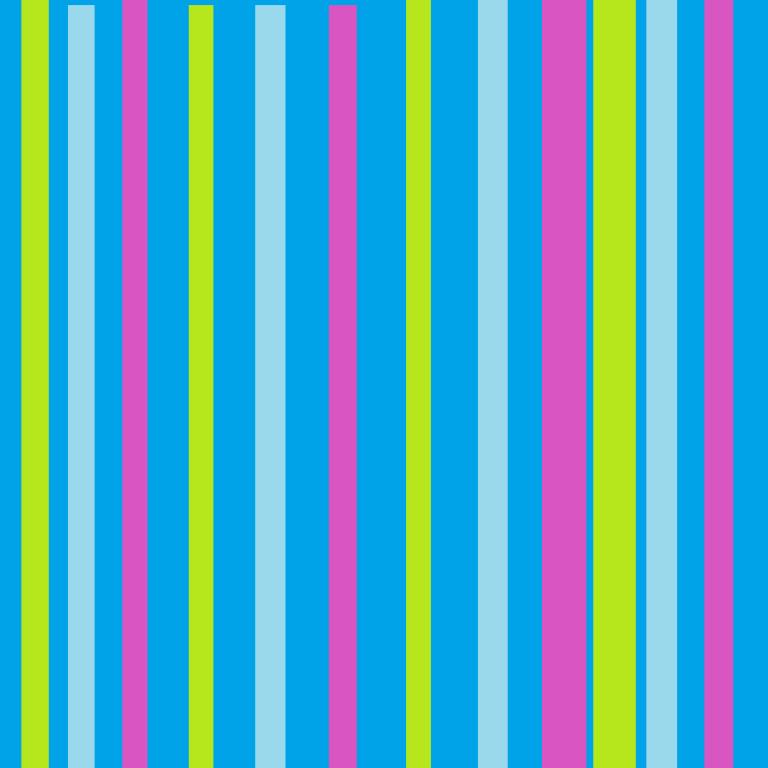
Give the GLSL for this pattern, as a WebGL 2 fragment shader.

```glsl
#version 300 es
precision highp float;
// Flat vertical stripes in lime, pale blue and pink on a bright blue ground.
// One stripe per column: a slow wave and a hash shift it sideways, a bump
// widens a few stripes on the right, and some stop just below the top edge.

#define STRIPES 12          // columns across the canvas
#define DRIFT 0.34          // sideways wave, in columns
#define DRIFT_PERIOD 9.5    // wave length, in columns
#define JITTER 0.09         // random sideways shift, in columns
#define WIDTH 0.43          // base stripe width, in columns
#define WIDTH_JITTER 0.05   // random change of width, in columns
#define SWELL 0.28          // extra width at the bump, in columns
#define SWELL_AT 8.6        // column where the bump peaks
#define TOP_STEP 0.0033     // step of the gap above short stripes

uniform vec2 u_resolution;
out vec4 fragColor;

const float TAU = 6.2831853;
const vec3 GROUND = vec3(0.005, 0.64, 0.91);
const vec3 LIME = vec3(0.71, 0.905, 0.11);
const vec3 PALE = vec3(0.60, 0.85, 0.92);
const vec3 PINK = vec3(0.85, 0.335, 0.76);

float hash(float n) {
  return fract(sin(n * 12.9898 + 4.137) * 437.5853);
}

// Random value from -1 to 1
float signedHash(float n) {
  return 2.0 * hash(n) - 1.0;
}

// Stripe centre in canvas units
float stripeCentre(float i) {
  float wave = -DRIFT * cos(TAU * (i - 2.7) / DRIFT_PERIOD);
  return (i + 0.41 + wave + JITTER * signedHash(i)) / float(STRIPES);
}

// Stripe width in canvas units
float stripeWidth(float i) {
  float fromPeak = (i - SWELL_AT) / 1.2;
  float swell = SWELL * exp(-fromPeak * fromPeak);
  return (WIDTH + swell + WIDTH_JITTER * signedHash(i + 31.0)) / float(STRIPES);
}

// Most stripes reach the top, the rest stop one or two steps short
float stripeTop(float i) {
  return 1.0 - TOP_STEP * max(0.0, floor(6.0 * hash(i + 67.0)) - 3.0);
}

// Colours repeat in a fixed order
vec3 stripeColour(int i) {
  int turn = i % 3;
  return turn == 0 ? LIME : turn == 1 ? PALE : PINK;
}

// Edge coverage from an inside distance and the size of one pixel
float coverage(float inside, float pixel) {
  return clamp(inside / pixel + 0.5, 0.0, 1.0);
}

void main() {
  vec2 uv = gl_FragCoord.xy / u_resolution;
  vec2 pixel = 1.0 / u_resolution;
  vec3 colour = GROUND;

  for (int i = 0; i < STRIPES; i++) {
    float id = float(i);
    float side = 0.5 * stripeWidth(id) - abs(uv.x - stripeCentre(id));
    float mask = coverage(side, pixel.x) * coverage(stripeTop(id) - uv.y, pixel.y);
    colour = mix(colour, stripeColour(i), mask);
  }

  fragColor = vec4(colour, 1.0);
}
```
